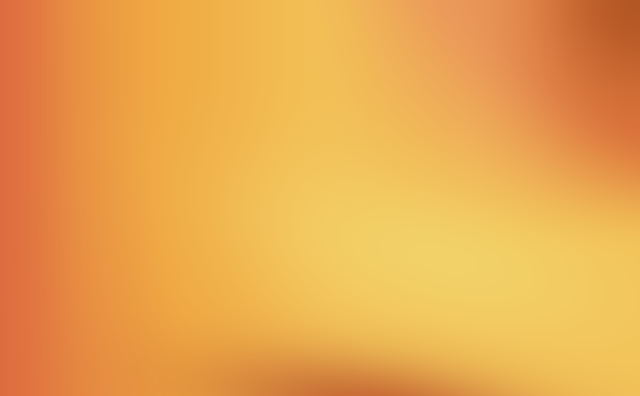
Write a Shadertoy shader that draws this background.

```glsl
const vec3 EMBER  = vec3(0.87, 0.41, 0.25);
const vec3 ORANGE = vec3(0.90, 0.53, 0.26);
const vec3 AMBER  = vec3(0.94, 0.66, 0.26);
const vec3 GOLD   = vec3(0.95, 0.76, 0.34);
const vec3 PALE   = vec3(0.95, 0.82, 0.41);
const vec3 PEACH  = vec3(0.92, 0.59, 0.35);
const vec3 CORAL  = vec3(0.87, 0.46, 0.24);
const vec3 RUST   = vec3(0.70, 0.34, 0.14);
const vec3 CLAY   = vec3(0.77, 0.40, 0.20);

const vec2 PALE_CENTER = vec2(0.69, 0.35);
const vec2 PALE_RADIUS = vec2(0.28, 0.20);
const float PALE_SLOPE = 0.35;
const vec2 PEACH_CORNER = vec2(0.45, 0.35);
const float PEACH_REACH = 0.19;
const vec2 RUST_CENTER = vec2(1.0, 1.0);
const vec2 RUST_RADIUS = vec2(0.13, 0.22);
const vec2 CLAY_CENTER = vec2(0.56, -0.04);
const vec2 CLAY_RADIUS = vec2(0.24, 0.14);
const float CLAY_LEAN = 0.8;
const float RAMP_BEND = 0.06;

// Soft elliptical falloff, one at the centre
float glow(vec2 offset, vec2 radius) {
    vec2 q = offset / radius;
    return exp(-dot(q, q));
}

// Left-to-right warm ramp
vec3 warmRamp(float x) {
    vec3 color = mix(EMBER, ORANGE, smoothstep(-0.03, 0.14, x));
    color = mix(color, AMBER, smoothstep(0.04, 0.27, x));
    return mix(color, GOLD, smoothstep(0.20, 0.55, x));
}

void mainImage(out vec4 fragColor, in vec2 fragCoord) {
    vec2 uv = fragCoord / iResolution.xy;

    // The ramp drifts right near the floor
    float low = 1.0 - uv.y;
    float drift = RAMP_BEND * low * low * smoothstep(0.0, 0.25, uv.x);
    vec3 color = warmRamp(uv.x - drift);

    // Pale light sloping down to the right
    vec2 light = uv - PALE_CENTER;
    light.y += PALE_SLOPE * light.x;
    color = mix(color, PALE, glow(light, PALE_RADIUS));

    // Peach veil with a hyperbolic border, redder at the side
    vec2 veil = max(uv - PEACH_CORNER, 0.0);
    vec3 veilColor = mix(PEACH, CORAL, smoothstep(0.72, 1.0, uv.x));
    color = mix(color, veilColor, smoothstep(0.0, PEACH_REACH, veil.x * veil.y));

    // Dark upper corner
    color = mix(color, RUST, glow(uv - RUST_CENTER, RUST_RADIUS));

    // Leaning shadow on the floor
    vec2 shade = uv - CLAY_CENTER;
    shade.x += CLAY_LEAN * uv.y;
    color = mix(color, CLAY, glow(shade, CLAY_RADIUS));

    fragColor = vec4(color, 1.0);
}
```
